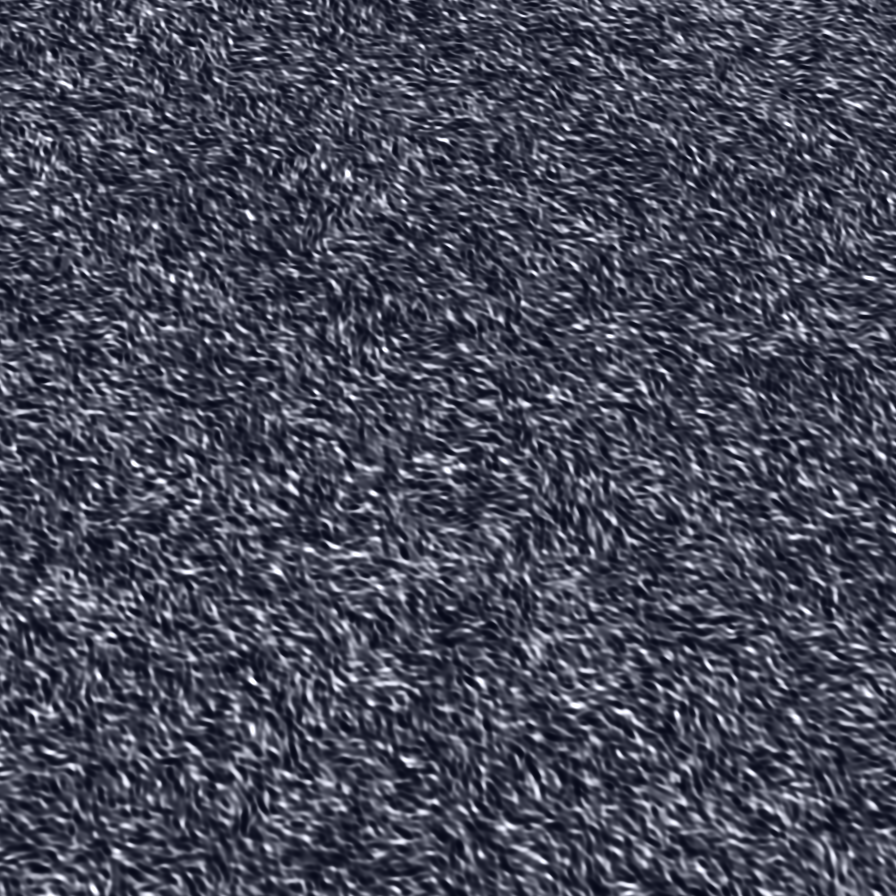
Reproduce this texture procedurally as a WebGL 1 fragment shader.

```glsl
precision highp float;
// Dense slate-blue fibre carpet: short slanted grains that shrink toward the top.

uniform vec2 u_resolution;

const float GRAIN_CELLS = 60.0;
const int GRAINS_PER_CELL = 8;
const vec2 GRAIN_SIZE = vec2(0.30, 0.20); // length and width, in cells
const float GRAIN_RIPPLE = 1.2;           // dark flanks beside each grain
const float GRAIN_DEVIATION = 0.55;       // brings the grain sum to unit spread
const float BASE_ANGLE = -0.68;
const float ANGLE_SPREAD = 1.0;

vec3 hash3(vec3 p) {
  p = fract(p * vec3(0.1031, 0.1030, 0.0973));
  p += dot(p, p.yxz + 33.33);
  return fract((p.xxy + p.yxx) * p.zyx);
}

// Smooth value noise in the range -1 to 1
float smoothNoise(vec2 p, float seed) {
  vec2 cell = floor(p);
  vec2 f = fract(p);
  f = f * f * (3.0 - 2.0 * f);
  float a = hash3(vec3(cell, seed)).x;
  float b = hash3(vec3(cell + vec2(1.0, 0.0), seed)).x;
  float c = hash3(vec3(cell + vec2(0.0, 1.0), seed)).x;
  float d = hash3(vec3(cell + vec2(1.0, 1.0), seed)).x;
  return 2.0 * mix(mix(a, b, f.x), mix(c, d, f.x), f.y) - 1.0;
}

// Tilt the plane away from the viewer
vec2 recede(vec2 uv, float amount) {
  return vec2(uv.x - 0.5, uv.y) / (1.0 - amount * uv.y);
}

// Local grain direction: slow drift plus small tangled clumps
float flowAngle(vec2 cell) {
  return BASE_ANGLE + 0.25 * smoothNoise(cell * 0.13, 71.0)
                    + 0.60 * smoothNoise(cell * 0.43, 47.0);
}

// One soft elongated grain centred on the origin
float grain(vec2 offset, float angle, vec2 size) {
  float c = cos(angle);
  float s = sin(angle);
  vec2 q = vec2(c * offset.x + s * offset.y, c * offset.y - s * offset.x) / size;
  return exp(-0.5 * dot(q, q)) * cos(GRAIN_RIPPLE * q.y);
}

// Sum of scattered light and dark grains
float grainField(vec2 p) {
  vec2 home = floor(p);
  float sum = 0.0;
  for (int y = -1; y <= 1; y++) {
    for (int x = -1; x <= 1; x++) {
      vec2 cell = home + vec2(float(x), float(y));
      float flow = flowAngle(cell);
      for (int i = 0; i < GRAINS_PER_CELL; i++) {
        vec3 rnd = hash3(vec3(cell, float(i) + 5.0));
        float angle = flow + ANGLE_SPREAD * (fract(rnd.z * 17.0) - 0.5);
        vec2 size = GRAIN_SIZE * vec2(mix(0.75, 1.25, fract(rnd.z * 41.0)), 1.0);
        float weight = 2.0 * rnd.z - 1.0;
        sum += weight * grain(p - cell - rnd.xy, angle, size);
      }
    }
  }
  return sum / GRAIN_DEVIATION;
}

// Soften extreme levels so that glints do not burn out
float compress(float level, float limit) {
  return level / sqrt(1.0 + level * level / (limit * limit));
}

// Skewed tone curve: mostly dark, with few bright glints
vec3 slate(float level) {
  float light = 0.29 * exp(0.52 * level) - 0.045;
  return clamp(light + vec3(-0.01, 0.0, 0.06), 0.0, 1.0);
}

void main() {
  vec2 uv = gl_FragCoord.xy / u_resolution;
  vec2 ground = recede(uv, 0.25);

  float patches = 0.20 * smoothNoise(ground * 9.0, 13.0)
                + 0.28 * smoothNoise(ground * 24.0, 29.0);
  float contrast = mix(1.06, 0.94, uv.y);
  float level = contrast * grainField(ground * GRAIN_CELLS) + patches;

  gl_FragColor = vec4(slate(1.18 * compress(level, 2.5)), 1.0);
}
```
